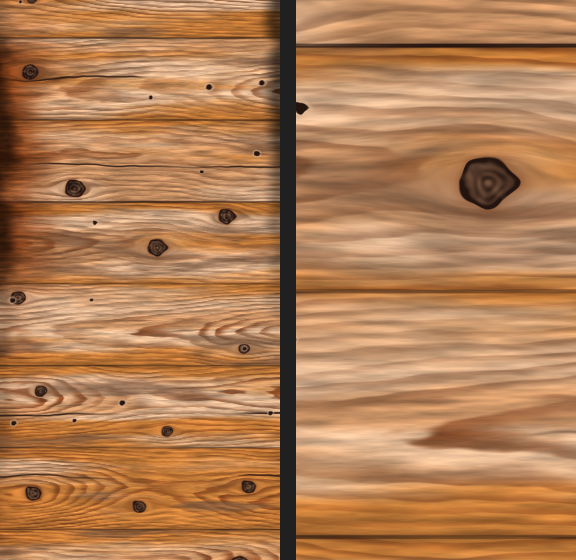
Left: the whole. Right: its middle third, enlarged.
A WebGL 2 fragment shader for this texture:

```glsl
#version 300 es
precision highp float;

#define PLANK_PITCH 0.2925
#define FIRST_SEAM 0.109
#define SEAM_WIDTH 0.0024
#define RING_PITCH 0.0122
#define RING_DEPTH 0.78
#define KNOT_CELLS 3.0
#define KNOT_CHANCE 0.62
#define KNOT_RADIUS 0.031
#define HOLE_CELLS 5.0
#define HOLE_CHANCE 0.62
#define HOLE_RADIUS 0.0085
#define CRACK_WIDTH 0.0022

uniform vec2 u_resolution;
out vec4 fragColor;

const vec3 PALE = vec3(0.88, 0.72, 0.58);
const vec3 TAN = vec3(0.81, 0.59, 0.41);
const vec3 ORANGE = vec3(0.79, 0.50, 0.23);
const vec3 BROWN = vec3(0.48, 0.34, 0.25);
const vec3 RUST = vec3(0.49, 0.21, 0.06);
const vec3 DARK = vec3(0.14, 0.08, 0.06);

float hash(vec2 p) {
  vec3 a = fract(p.xyx * 0.1031);
  a += dot(a, a.yzx + 33.33);
  return fract((a.x + a.y) * a.z);
}

float noise(vec2 p) {
  vec2 i = floor(p), f = fract(p);
  f = f * f * (3.0 - 2.0 * f);
  vec2 e = vec2(1.0, 0.0);
  return mix(mix(hash(i), hash(i + e), f.x),
             mix(hash(i + e.yx), hash(i + e.xx), f.x), f.y);
}

float fbm(vec2 p) {
  float sum = 0.0, amp = 0.53;
  for (int i = 0; i < 4; i++) {
    sum += amp * noise(p);
    p = p * 2.03 + 17.3;
    amp *= 0.5;
  }
  return sum;
}

// Random point inside one cell of a plank
vec2 scatter(float cell, float cells, float id, float seed) {
  float rx = hash(vec2(cell + seed, id * 3.0));
  float ry = hash(vec2(cell + seed + 9.0, id * 5.0));
  return vec2((cell + 0.15 + 0.7 * rx) / cells, (ry - 0.5) * PLANK_PITCH * 0.68);
}

void main() {
  vec2 p = gl_FragCoord.xy / u_resolution.x;
  float px = 1.0 / u_resolution.x;

  // Split into horizontal planks
  float row = (p.y - FIRST_SEAM) / PLANK_PITCH;
  float id = floor(row) + 20.0;
  vec2 q = vec2(p.x, (fract(row) - 0.5) * PLANK_PITCH);
  vec2 seed = vec2(id * 7.0, id * 13.0);

  // Knots push the grain aside
  float grainY = q.y, knotDist = 9.0, knotSize = KNOT_RADIUS;
  for (float k = 0.0; k < KNOT_CELLS; k++) {
    if (hash(vec2(k + 41.0, id)) > KNOT_CHANCE) continue;
    vec2 d = q - scatter(k, KNOT_CELLS, id, 3.0);
    float size = KNOT_RADIUS * mix(0.55, 1.1, hash(vec2(id, k + 5.0)));
    vec2 stretched = d * vec2(0.45, 1.0);
    float reach = size * size * 1.5;
    grainY -= d.y * reach / (dot(stretched, stretched) + reach * 0.6);
    float n = length(d * vec2(0.88, 1.0)) / size + 0.35 * (noise(d * 55.0 + seed) - 0.5);
    if (n < knotDist) { knotDist = n; knotSize = size; }
  }

  // Growth rings: long arches around a wandering heart line
  float heart = (hash(vec2(id, 77.0)) - 0.5) * 0.09 + 0.05 * (noise(vec2(p.x * 2.0, id)) - 0.5);
  float arch = 0.01 + 0.10 * noise(vec2(p.x * 1.8, id * 3.0));
  float warp = 0.020 * (fbm(vec2(p.x * 5.0, grainY * 22.0) + seed) - 0.5);
  float phase = (length(vec2(grainY - heart, arch)) + warp) / RING_PITCH;
  float t = fract(phase);
  float ring = smoothstep(0.25, 0.78, t) * (1.0 - smoothstep(0.84, 1.0, t));
  ring = mix(ring, 0.36, smoothstep(0.6, 1.3, fwidth(phase)));
  ring *= 0.25 + 0.85 * noise(vec2(phase * 0.4, p.x * 4.0) + seed);
  float figure = exp(-abs(grainY - heart) / 0.035);
  ring *= 0.8 + 0.55 * figure;

  // Board tones: pale middle, orange toward the edges
  float edge = abs(q.y) / (0.5 * PLANK_PITCH);
  float tone = fbm(vec2(p.x * 1.6, grainY * 14.0) + seed);
  float warm = fbm(vec2(p.x * 1.2, q.y * 14.0) + seed + 50.0);
  warm += 0.26 * edge * edge + 0.40 * (hash(vec2(id, 8.0)) - 0.5);
  warm = smoothstep(0.44, 0.76, warm);
  vec3 color = mix(TAN, PALE, smoothstep(0.36, 0.58, tone));
  color = mix(color, ORANGE, warm);
  color = mix(color, mix(BROWN, RUST, 0.2 + 0.6 * max(warm, figure)), min(ring * RING_DEPTH, 0.9));

  // Grey weathering and fine fibres
  float stain = fbm(vec2(p.x * 2.5, grainY * 17.0) + seed + 90.0);
  color = mix(color, BROWN, 0.65 * smoothstep(0.57, 0.76, stain));
  float fibre = fbm(vec2(p.x * 14.0, grainY * 130.0) + seed);
  color *= 1.0 + 0.58 * (fibre - 0.5);

  // Burnt left side of the upper middle boards, shaded upper right side
  float burnRows = smoothstep(0.85, 1.15, p.y) * (1.0 - smoothstep(1.75, 1.95, p.y));
  float burnEdge = p.x + 0.16 * (fbm(vec2(p.x * 5.0, p.y * 9.0)) - 0.5);
  float burn = smoothstep(0.26, 0.0, burnEdge) * (0.15 + 0.85 * burnRows);
  color = mix(color, RUST * (0.55 + 0.9 * fibre), 0.85 * burn);
  color *= 1.0 - 0.6 * smoothstep(0.07, 0.0, burnEdge) * (0.3 + 0.7 * burnRows);
  color *= 1.0 - 0.6 * smoothstep(0.93, 1.0, p.x + 0.06 * (tone - 0.5)) * smoothstep(0.6, 1.7, p.y);

  // Wandering cracks that fade in and out
  float crackY = 0.07 * (hash(vec2(id, 31.0)) - 0.5) + 0.018 * (fbm(vec2(p.x * 7.0, id)) - 0.5);
  float open = smoothstep(0.48, 0.7, noise(vec2(p.x * 3.0, id + 60.0))) * step(0.4, hash(vec2(id, 19.0)));
  float crack = 1.0 - smoothstep(0.0, CRACK_WIDTH + px, abs(grainY - crackY));
  color = mix(color, DARK, crack * open * 0.85);

  // Knot halo, ringed heartwood and dark rim
  color = mix(color, mix(RUST, BROWN, 0.4), 0.45 * exp(-3.5 * max(knotDist - 1.0, 0.0)));
  float soft = px / knotSize;
  float core = 1.0 - smoothstep(1.0 - soft, 1.0 + soft, knotDist);
  float soot = 0.5 + 0.4 * smoothstep(0.55, 0.95, knotDist) + 0.2 * sin(knotDist * 15.0);
  soot += 0.8 * (noise(q * 110.0) - 0.4);
  color = mix(color, mix(BROWN, DARK, clamp(soot, 0.0, 1.0)), core);

  // Small holes with a pale collar
  for (float k = 0.0; k < HOLE_CELLS; k++) {
    if (hash(vec2(k + 61.0, id)) > HOLE_CHANCE) continue;
    vec2 d = q - scatter(k, HOLE_CELLS, id, 23.0);
    float size = HOLE_RADIUS * mix(0.45, 1.1, hash(vec2(id, k + 15.0)));
    float r = length(d * vec2(0.85, 1.0)) + 0.004 * (noise(d * 160.0 + seed) - 0.5);
    color = mix(color, PALE, 0.6 * (1.0 - smoothstep(size, size * 2.1, r)));
    color = mix(color, DARK, 1.0 - smoothstep(size - px, size + px, r));
  }

  // Seams of uneven depth with a soft shadow
  float seamId = floor(row + 0.5);
  float seam = abs(row - seamId) * PLANK_PITCH;
  float depth = mix(0.5, 1.0, hash(vec2(seamId + 30.0, 4.0))) * (0.6 + 0.4 * noise(vec2(p.x * 6.0, seamId + 30.0)));
  color *= 1.0 - 0.25 * depth * exp(-seam / 0.008);
  color = mix(color, DARK, depth * (1.0 - smoothstep(SEAM_WIDTH - px, SEAM_WIDTH + px, seam)));

  fragColor = vec4(clamp(color, 0.0, 1.0), 1.0);
}
```
